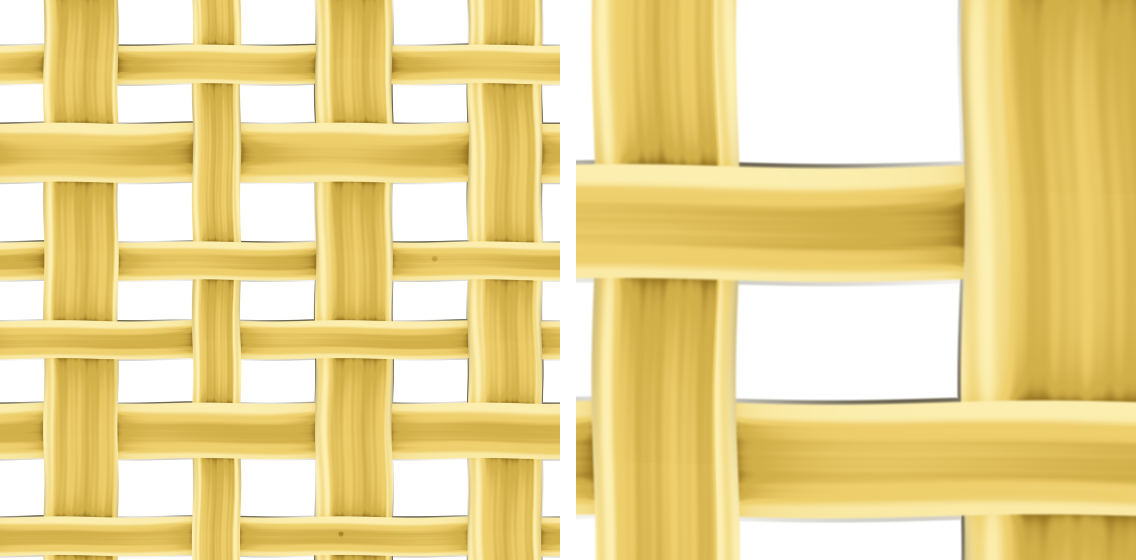
Left, the full canvas; right, a detail of the centre.
Reproduce this pattern procedurally as a three.js fragment shader.

```glsl
varying vec2 vUv;

const float SOFT = 0.0012;
const float ANY = -1.0;

struct Strip {
  float edge;    // signed distance to the side, negative inside
  float across;  // 0 to 1 from side to side
  float index;
};

float pick(vec4 list, float i) {
  return dot(list, vec4(equal(vec4(0.0, 1.0, 2.0, 3.0), vec4(i))));
}

// Centre and half width of each strip
vec2 columnSpan(float i) {
  return vec2(pick(vec4(0.1445, 0.3867, 0.632, 0.9017), i),
              pick(vec4(0.0664, 0.043, 0.0684, 0.0658), i));
}

vec2 rowSpan(float i) {
  float upper = floor(i / 3.0);
  vec4 centres = mix(vec4(0.0423, 0.2305, 0.3932, 0.0),
                     vec4(0.5339, 0.7272, 0.8848, 0.0), upper);
  vec4 halfWidths = mix(vec4(0.0345, 0.0495, 0.0339, 0.0),
                        vec4(0.0339, 0.0527, 0.0345, 0.0), upper);
  float k = i - 3.0 * upper;
  return vec2(pick(centres, k), pick(halfWidths, k));
}

// Nearest strip, optionally only among even or odd ones
Strip nearestStrip(float x, bool rows, float parity) {
  Strip best = Strip(1.0, 0.0, 0.0);
  float count = rows ? 6.0 : 4.0;
  for (int k = 0; k < 6; k++) {
    float i = float(k);
    if (i >= count) break;
    if (parity != ANY && abs(mod(i, 2.0) - parity) > 0.5) continue;
    vec2 span = rows ? rowSpan(i) : columnSpan(i);
    float offset = fract(x - span.x + 0.5) - 0.5;
    float edge = abs(offset) - span.y;
    if (edge < best.edge) best = Strip(edge, 0.5 + 0.5 * offset / span.y, i);
  }
  return best;
}

// Fibres running along a strip
float grain(float across, float along, float seed) {
  float bend = 0.7 * sin(along * 9.0 + seed * 2.1);
  return 0.5 * sin(across * 15.0 + seed * 2.3 + bend)
       + 0.3 * sin(across * 43.0 + seed * 5.1 - bend)
       + 0.2 * sin(across * 89.0 + seed * 3.7 + sin(along * 23.0));
}

// Cane colour from shade to highlight
vec3 cane(float tone) {
  vec3 c = mix(vec3(0.60, 0.47, 0.13), vec3(0.82, 0.69, 0.29), smoothstep(0.0, 0.35, tone));
  c = mix(c, vec3(0.93, 0.81, 0.42), smoothstep(0.35, 0.65, tone));
  return mix(c, vec3(0.99, 0.94, 0.70), smoothstep(0.65, 1.0, tone));
}

float tuckShade(float gap, float reach) {
  float d = max(gap, 0.0);
  return 0.28 * exp(-d / reach) + 0.18 * exp(-d / 0.004);
}

vec3 columnColour(Strip s, float along, Strip cover) {
  float u = s.across + 0.012 * sin(along * 17.0 + s.index * 2.0);
  float left = 0.15 + 0.03 * s.index;
  float right = 0.1 + 0.05 * cos(s.index * 2.6 + 3.1);
  float rim = max(smoothstep(left + 0.05, left - 0.06, u),
                  smoothstep(0.97 - right, 1.01 - right, u));
  float tone = 0.53 + 0.13 * grain(u, along, s.index + 1.0);
  tone = mix(tone, 0.9 + 0.08 * sin(u * 50.0 + along * 6.0), rim);
  float below = step(cover.across, 0.5);
  tone -= tuckShade(cover.edge, 0.018 + 0.022 * below) * (1.0 - 0.75 * rim);
  // Greyed outer sides
  float side = smoothstep(0.0, -0.007, s.edge) - 1.0;
  float wear = 0.5 + 0.5 * sin(along * 21.0 + s.index * 4.0);
  return mix(cane(tone), vec3(0.76, 0.68, 0.44), -side * wear * 0.7);
}

vec3 rowColour(Strip s, float along, Strip cover) {
  float u = s.across + 0.02 * sin(along * 11.0 + s.index * 3.0);
  float top = smoothstep(0.76, 0.88, u);
  float bottom = smoothstep(0.17, 0.06, u);
  float core = smoothstep(0.24, 0.34, u) * smoothstep(0.74, 0.6, u);
  float tone = 0.68 - core * (0.2 + 0.08 * sin(along * 13.0 + s.index * 2.4));
  tone += 0.05 * grain(u, along, s.index + 6.0);
  tone = mix(tone, 0.95, max(top, 0.85 * bottom));
  tone -= tuckShade(cover.edge, 0.035) * (1.0 - 0.65 * max(top, bottom));
  // A small knot on every third row
  vec2 knot = vec2(along - 0.61 - 0.055 * s.index, (u - 0.55) * 0.07);
  float spot = smoothstep(0.007, 0.003, length(knot)) * step(mod(s.index, 3.0), 0.5);
  return cane(tone - 0.28 * spot);
}

// White opening with thin broken shadow lines at its sides
vec3 holeColour(vec2 p, Strip column, Strip row) {
  float rowLine = smoothstep(0.0035, 0.0015, row.edge)
                * mix(0.25, 0.8, step(0.5, row.across));
  float columnLine = smoothstep(0.003, 0.001, column.edge) * step(1.5, column.index);
  rowLine *= 0.6 + 0.4 * sin(p.x * 19.0 + row.index * 2.0);
  columnLine *= 0.45 + 0.35 * sin(p.y * 15.0 + column.index);
  return mix(vec3(1.0), vec3(0.27, 0.24, 0.14), max(rowLine, columnLine));
}

void main() {
  vec2 wobble = 0.0012 * sin(vUv.yx * vec2(31.0, 25.0) + vec2(0.5, 2.0));
  vec2 p = vUv + wobble;
  Strip column = nearestStrip(p.x, false, ANY);
  Strip row = nearestStrip(p.y, true, ANY);

  // Alternate crossings: rows cover columns of equal parity
  Strip overColumn = nearestStrip(p.y, true, mod(column.index, 2.0));
  Strip overRow = nearestStrip(p.x, false, mod(row.index + 1.0, 2.0));
  vec4 columnLayer = vec4(columnColour(column, p.y, overColumn),
                          smoothstep(SOFT, -SOFT, column.edge));
  vec4 rowLayer = vec4(rowColour(row, p.x, overRow),
                       smoothstep(SOFT, -SOFT, row.edge));

  float columnOnTop = mod(column.index + row.index, 2.0);
  vec4 under = mix(columnLayer, rowLayer, columnOnTop);
  vec4 over = mix(rowLayer, columnLayer, columnOnTop);
  vec3 colour = mix(holeColour(p, column, row), under.rgb, under.a);
  gl_FragColor = vec4(mix(colour, over.rgb, over.a), 1.0);
}
```
